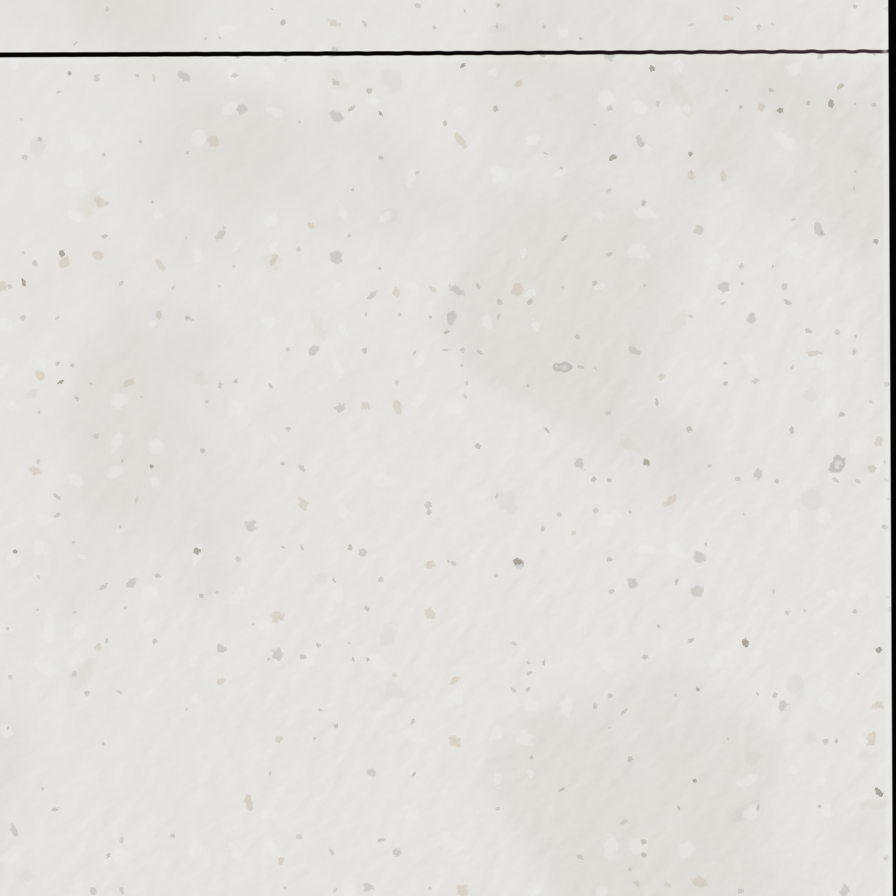
A Shadertoy shader for this texture:

```glsl
const vec3 STONE = vec3(0.897, 0.894, 0.880);
const vec3 BLUSH = vec3(0.874, 0.864, 0.847);
const vec3 CHALK = vec3(0.925, 0.925, 0.915);
const vec3 GREY = vec3(0.69, 0.69, 0.67);
const vec3 TAN = vec3(0.80, 0.74, 0.65);
const vec3 UMBER = vec3(0.60, 0.56, 0.50);
const vec3 GAP = vec3(0.02);
const vec3 WORN_GAP = vec3(0.24, 0.18, 0.20);

vec3 hash3(vec2 p) {
    vec3 q = fract(p.xyx * vec3(0.1031, 0.1030, 0.0973));
    q += dot(q, q.yxz + 33.33);
    return fract((q.xxy + q.yzz) * q.zyx);
}

vec2 rotate(vec2 p, float angle) {
    float c = cos(angle), s = sin(angle);
    return vec2(c * p.x + s * p.y, c * p.y - s * p.x);
}

// Smooth cellular noise: nearby cell tones blended by distance
float cellTone(vec2 p) {
    vec2 cell = floor(p);
    float sum = 0.0, weights = 0.0;
    for (int y = -1; y <= 1; y++) {
        for (int x = -1; x <= 1; x++) {
            vec2 id = cell + vec2(x, y);
            vec3 rnd = hash3(id + 71.0);
            vec2 d = id + rnd.xy - p;
            float w = exp(-6.0 * dot(d, d));
            sum += w * rnd.z;
            weights += w;
        }
    }
    return sum / weights;
}

float clouds(vec2 p) {
    float sum = 0.0, amp = 0.5;
    for (int i = 0; i < 4; i++) {
        sum += amp * cellTone(p);
        p = rotate(p, 0.9) * 2.1 + 13.7;
        amp *= 0.55;
    }
    return sum;
}

// Surface lit from the upper left, with strokes along a slant
float relief(vec2 p, float cells, float slant, float stretch) {
    vec2 q = rotate(p, slant) * cells / vec2(stretch, 1.0);
    return cellTone(q) - cellTone(q + vec2(0.15, -0.5));
}

// Scattered inclusion: x = coverage, y = ring coverage, z = random tint
vec3 fleck(vec2 p, float cells, float density, float radius, float seed) {
    vec2 q = p * cells;
    vec2 id = floor(q) + seed;
    vec3 place = hash3(id), form = hash3(id + 57.0);
    if (place.z > density) return vec3(0.0);
    vec2 d = rotate(fract(q) - mix(vec2(0.3), vec2(0.7), place.xy), form.x * 3.14);
    float aspect = mix(1.0, 1.6, form.y * form.y);
    float size = radius * cells * mix(0.4, 1.0, form.z);
    float dist = length(d * vec2(1.0 / aspect, aspect)) / size;
    dist += 0.7 * (cellTone(d / size * 1.6 + id) - 0.5);
    float blur = max(0.3, cells / (size * iResolution.y));
    float fill = 1.0 - smoothstep(1.0 - blur, 1.0 + blur, dist);
    float ring = 1.0 - smoothstep(0.12, 0.45, abs(dist - 0.8));
    return vec3(fill, ring, fract(place.z / density * 7.31));
}

vec3 stone(vec2 p) {
    // Broad pale and blushed areas
    float cloud = clouds(p * 4.0 + 3.0);
    vec3 col = mix(STONE, BLUSH, smoothstep(0.40, 0.72, cloud + 0.06 * (p.x - p.y)));
    col += 0.010 * (clouds(p * 22.0) - 0.5);

    // Rippled skin, rougher toward the lower right
    float rough = mix(0.45, 1.0, smoothstep(0.3, 1.3, p.x + 1.0 - p.y));
    float skin = relief(p, 85.0, 0.85, 1.9) + 0.6 * relief(p, 150.0, 0.5, 1.4);
    col += 0.018 * rough * skin;

    // Faint pebbles, chalk chips and small shell rings
    vec3 pebble = fleck(p, 15.0, 0.16, 0.014, 11.0);
    col = mix(col, mix(GREY, TAN, pebble.z), 0.13 * pebble.x);
    vec3 chip = fleck(p + 0.013, 24.0, 0.22, 0.010, 83.0);
    col = mix(col, CHALK, 0.5 * chip.x);
    vec3 shell = fleck(p, 9.0, 0.04, 0.011, 140.0);
    col = mix(col, GREY, 0.45 * shell.y + 0.2 * shell.x);

    // Grey and tan specks, from soft to crisp
    vec3 speck = fleck(p + 0.007, 30.0, 0.11, 0.0065, 211.0);
    col = mix(col, mix(GREY, TAN, smoothstep(0.35, 0.65, speck.z)), 0.45 * speck.x);
    vec3 grit = fleck(p, 55.0, 0.09, 0.0032, 307.0);
    col = mix(col, mix(GREY, UMBER, grit.z), 0.40 * grit.x);
    vec3 dark = fleck(p, 20.0, 0.045, 0.0045, 419.0);
    return mix(col, mix(UMBER, GREY, 0.4 * dark.z), 0.75 * dark.x);
}

float band(float d, float halfWidth, float blur) {
    return 1.0 - smoothstep(halfWidth - blur, halfWidth + blur, abs(d));
}

void mainImage(out vec4 fragColor, in vec2 fragCoord) {
    vec2 p = fragCoord / iResolution.xy;
    float blur = max(0.0011, 0.7 / iResolution.y);
    vec3 col = stone(p);

    // Narrow joint, thinner and more ragged toward the right
    float wave = sin(p.x * 210.0) + 0.6 * sin(p.x * 347.0 + 1.0);
    float joint = p.y - mix(0.9387, 0.9427, p.x) - 0.0004 * p.x * wave;
    col += vec3(0.006, 0.016, 0.008) * band(joint + 0.006, 0.003, 0.003);
    vec3 jointColor = mix(GAP, WORN_GAP, smoothstep(0.45, 1.0, p.x));
    col = mix(col, jointColor, band(joint, mix(0.0026, 0.0018, p.x), blur));

    // Dark gap past the slightly leaning right edge, with a pale rim
    float edge = p.x - mix(0.9965, 0.9915, p.y);
    col = mix(col, CHALK, 0.5 * band(edge + 0.004, 0.003, 0.003));
    col = mix(col, GAP, smoothstep(-blur, blur, edge));

    fragColor = vec4(clamp(col, 0.0, 1.0), 1.0);
}
```
